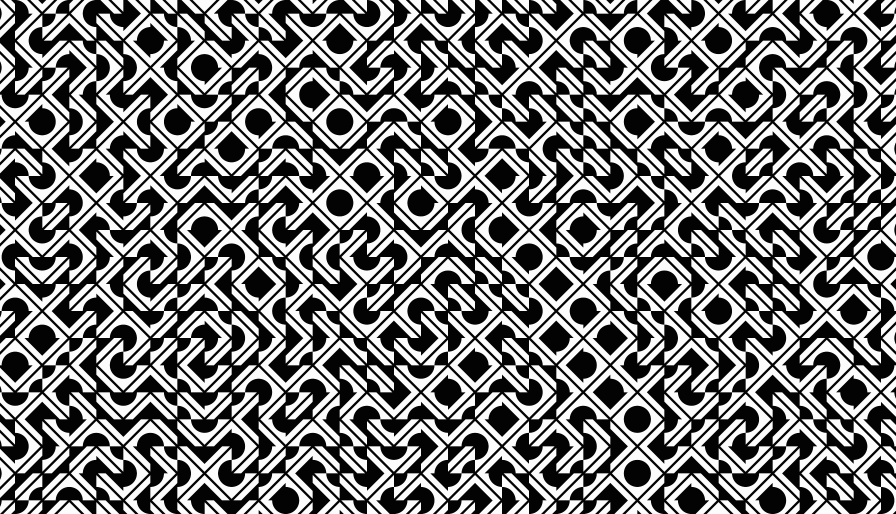
This pattern is drawn by a Shadertoy shader. Its source:

```glsl
const float TILES_DOWN = 19.0;      // tiles over the canvas height
const float DISC_RADIUS = 0.5;      // quarter disc, in tile units
const float TRIANGLE_LEG = 0.65;    // corner triangle, in tile units
const float LINE_WIDTH = 0.085;     // diagonal stroke, in tile units
const vec3 INK = vec3(0.01);
const vec3 PAPER = vec3(0.99);
const uint SEED = 17u;
const int SAMPLES = 3;              // samples per pixel along each axis

// Integer hash of a cell
uint hashCell(ivec2 cell) {
    uvec2 q = uvec2(cell + 1024);
    uint h = q.x * 1597334677u ^ (q.y + SEED) * 3812015801u;
    h = (h ^ (h >> 16)) * 2246822519u;
    h = (h ^ (h >> 13)) * 3266489917u;
    return h ^ (h >> 16);
}

// Signed distance to the ink of one tile, p in 0..1
float tileDistance(vec2 p) {
    float disc = length(p) - DISC_RADIUS;
    float diagonal = (p.x + p.y - 1.0) * inversesqrt(2.0);
    float stroke = abs(diagonal) - 0.5 * LINE_WIDTH;
    float triangle = (1.0 - TRIANGLE_LEG) * inversesqrt(2.0) - diagonal;
    return min(disc, min(stroke, triangle));
}

// Ink coverage at a point of the randomly turned tiling
float inkCoverage(vec2 p, float softness) {
    vec2 cell = floor(p);
    vec2 local = p - cell;
    uint turn = hashCell(ivec2(cell)) >> 30;
    if ((turn & 1u) != 0u) local.x = 1.0 - local.x;
    if ((turn & 2u) != 0u) local.y = 1.0 - local.y;
    return 1.0 - smoothstep(-softness, softness, tileDistance(local));
}

void mainImage(out vec4 fragColor, in vec2 fragCoord) {
    float tilesPerPixel = TILES_DOWN / iResolution.y;
    float softness = 0.5 * tilesPerPixel / float(SAMPLES);

    // Average subsamples so that tile borders are smoothed too
    float ink = 0.0;
    for (int j = 0; j < SAMPLES; j++) {
        for (int i = 0; i < SAMPLES; i++) {
            vec2 offset = (vec2(i, j) + 0.5) / float(SAMPLES) - 0.5;
            vec2 p = (fragCoord + offset - 0.5 * iResolution.xy) * tilesPerPixel;
            ink += inkCoverage(p, softness);
        }
    }
    ink /= float(SAMPLES * SAMPLES);

    fragColor = vec4(mix(PAPER, INK, ink), 1.0);
}
```
